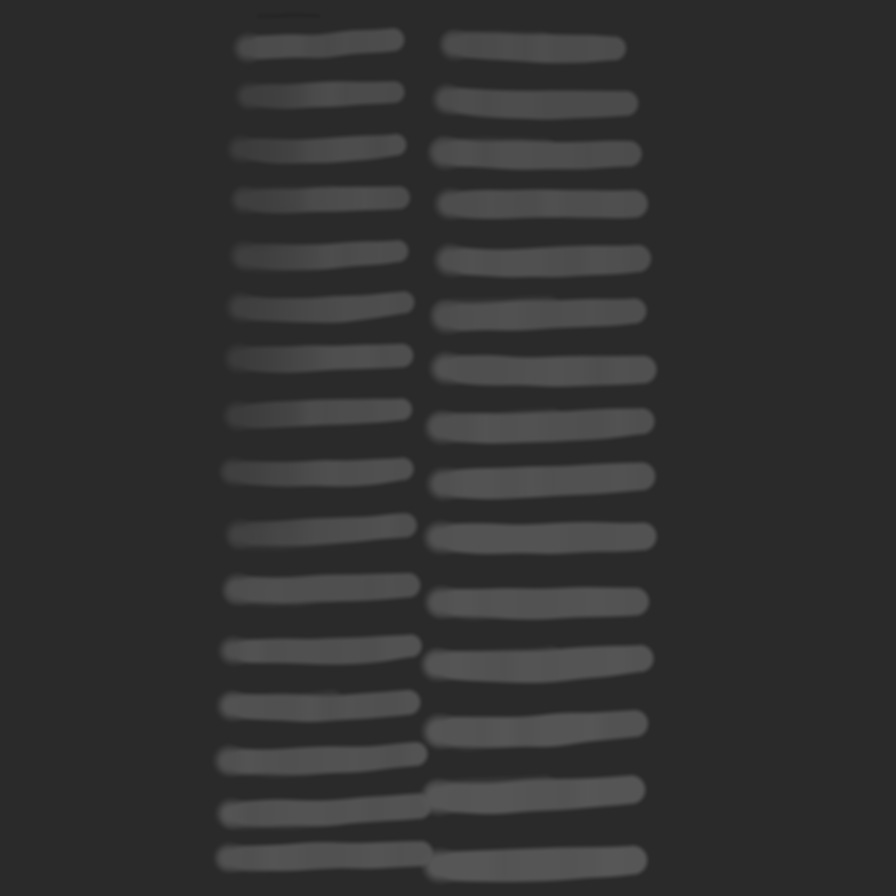
This pattern is drawn by a Shadertoy shader. Its source:

```glsl
const float PI = 3.14159265;
const float BACKGROUND = 0.164;

float hash(vec2 p) {
    vec3 q = fract(vec3(p.xyx) * 0.1031);
    q += dot(q, q.yzx + 33.33);
    return fract((q.x + q.y) * q.z);
}

// Signed random value in -1..1
float jitter(vec2 id, float channel) {
    return 2.0 * hash(id * 7.0 + channel * 13.7) - 1.0;
}

float noise(float x, float seed) {
    float cell = floor(x);
    float f = x - cell;
    f = f * f * (3.0 - 2.0 * f);
    return mix(hash(vec2(cell, seed)), hash(vec2(cell + 1.0, seed)), f);
}

// Distance to a sagging, wobbling brush stroke (x) and position along it (y)
vec2 brushStroke(vec2 p, vec2 a, vec2 b, float sag, float radius, float seed) {
    float s = clamp((p.x - a.x) / (b.x - a.x), 0.0, 1.0);
    float belly = 4.0 * s * (1.0 - s);
    vec2 spine = mix(a, b, s);
    spine.y -= sag * belly + 0.003 * (noise(s * 4.0, seed) - 0.5) * belly;
    float width = radius * (0.93 + 0.1 * belly + 0.12 * (noise(s * 5.0, seed + 31.0) - 0.5));
    return vec2(length(p - spine) - width, s);
}

float coverage(float d, float softness) {
    return 1.0 - smoothstep(-softness, softness, d);
}

// Blends one stroke, with a faint second pass beneath it, over the tone
float paintStroke(float tone, vec2 p, vec2 a, vec2 b, float radius,
                  float shade, float fade, vec2 id, float pixel) {
    float seed = id.x * 57.0 + id.y * 3.0;
    float sag = 0.0025 + 0.002 * jitter(id, 1.0);
    vec2 stroke = brushStroke(p, a, b, sag, radius, seed);

    // Dry, feathered left end
    float softness = mix(0.008, 0.0042, smoothstep(0.0, 0.08, stroke.y));
    float alpha = coverage(stroke.x, max(softness, pixel));
    alpha *= 1.0 - fade * (1.0 - smoothstep(0.0, 0.65, stroke.y));

    // Offset second pass
    vec2 shift = vec2(0.004 * jitter(id, 2.0), 0.006 * jitter(id, 3.0));
    vec2 ghost = brushStroke(p, a + shift, mix(a, b, 0.55) + shift, sag, radius * 0.9, seed + 9.0);
    float ghostAlpha = 0.35 * step(0.5, hash(id + 41.0)) * coverage(ghost.x, max(0.005, pixel));

    float mottling = 0.016 * (noise(stroke.y * 9.0, seed + 63.0) - 0.5);
    tone = mix(tone, shade, ghostAlpha * (1.0 - fade));
    return mix(tone, max(tone, shade + mottling), alpha);
}

float paintLeftColumn(float tone, vec2 p, float pixel) {
    const int ROWS = 16;
    for (int i = 0; i < ROWS; i++) {
        float t = float(i) / float(ROWS - 1);
        vec2 id = vec2(1.0, float(i));
        float y = mix(0.953, 0.043, t) + 0.011 * sin(2.0 * PI * pow(t, 1.5));
        y += 0.002 * jitter(id, 4.0);
        float rise = 0.0065 + 0.0045 * jitter(id, 5.0);
        vec2 a = vec2(mix(0.275, 0.256, t) + 0.004 * jitter(id, 6.0), y - 0.5 * rise);
        vec2 b = vec2(mix(0.441, 0.465, t) + 0.005 * jitter(id, 7.0), y + 0.5 * rise);
        float fade = 0.5 * smoothstep(0.0, 0.06, t) * (1.0 - smoothstep(0.58, 0.7, t));
        tone = paintStroke(tone, p, a, b, mix(0.0132, 0.0145, t),
                           mix(0.295, 0.322, t), fade, id, pixel);
    }
    return tone;
}

float paintRightColumn(float tone, vec2 p, float pixel) {
    const int ROWS = 15;
    for (int i = 0; i < ROWS; i++) {
        float t = float(i) / float(ROWS - 1);
        vec2 id = vec2(2.0, float(i));
        float y = mix(0.9505, 0.0365, t) + 0.0365 * sin(PI * pow(t, 1.3));
        y += 0.003 * jitter(id, 4.0);
        float rise = mix(-0.001, 0.008, t) + 0.005 * jitter(id, 5.0);
        vec2 a = vec2(mix(0.507, 0.491, sqrt(t)) + 0.006 * jitter(id, 6.0), y - 0.5 * rise);
        vec2 b = vec2(0.69 + 0.013 * t + 0.018 * sin(PI * t) + 0.006 * jitter(id, 7.0),
                      y + 0.5 * rise);
        tone = paintStroke(tone, p, a, b, mix(0.0152, 0.0172, t),
                           mix(0.298, 0.335, t), 0.0, id, pixel);
    }
    return tone;
}

void mainImage(out vec4 fragColor, in vec2 fragCoord) {
    float size = min(iResolution.x, iResolution.y);
    vec2 p = (fragCoord - 0.5 * iResolution.xy) / size + 0.5;
    float pixel = 1.0 / size;

    // Faint dark smudge above the left column
    vec2 smudge = brushStroke(p, vec2(0.29, 0.982), vec2(0.355, 0.982), 0.0, 0.002, 5.0);
    float tone = BACKGROUND - 0.02 * coverage(smudge.x, max(0.003, pixel));

    tone = paintLeftColumn(tone, p, pixel);
    tone = paintRightColumn(tone, p, pixel);
    fragColor = vec4(vec3(tone), 1.0);
}
```
